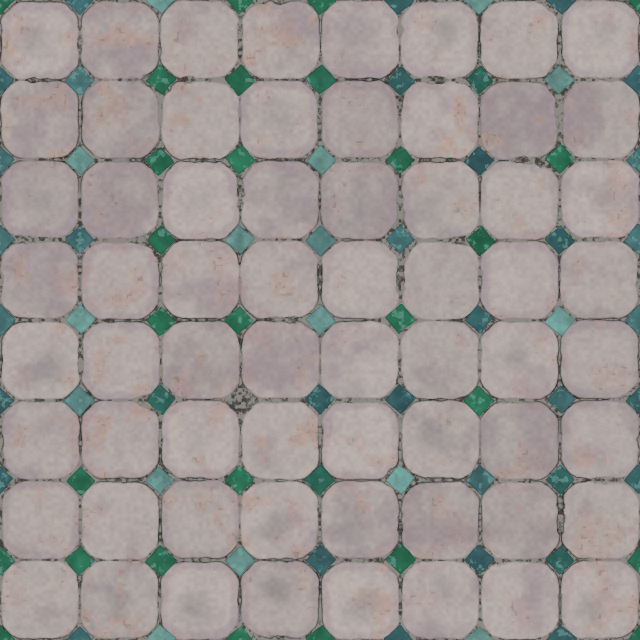
This texture is drawn by a Shadertoy shader. Its source:

```glsl
// Worn floor of pale pink octagonal tiles with small glazed green diamonds at the corners.

const float REPEATS = 8.0;
const vec3 CLAY_LIGHT = vec3(0.695, 0.660, 0.645);
const vec3 CLAY_MAUVE = vec3(0.630, 0.580, 0.595);
const vec3 CLAY_RUST = vec3(0.690, 0.590, 0.550);
const vec3 CLAY_GREY = vec3(0.570, 0.550, 0.555);
const vec3 GROUT = vec3(0.490, 0.480, 0.460);
const vec3 GROUT_DARK = vec3(0.270, 0.260, 0.240);
const vec3 GLAZE_PALE = vec3(0.410, 0.570, 0.550);
const vec3 GLAZE_GREEN = vec3(0.170, 0.420, 0.320);
const vec3 GLAZE_DEEP = vec3(0.220, 0.370, 0.390);

float hash(vec2 p, float seed) {
    vec3 q = fract(vec3(p.xyx) * 0.1031 + seed * 0.1373);
    q += dot(q, q.yzx + 33.33);
    return fract((q.x + q.y) * q.z);
}

// Value noise that wraps after the given number of lattice steps
float noise(vec2 p, float period, float seed) {
    vec2 i = floor(p), f = fract(p);
    f = f * f * (3.0 - 2.0 * f);
    vec2 a = mod(i, period), b = mod(i + 1.0, period);
    return mix(mix(hash(a, seed), hash(vec2(b.x, a.y), seed), f.x),
               mix(hash(vec2(a.x, b.y), seed), hash(b, seed), f.x), f.y);
}

// Layered noise; frequency counts lattice steps per repeat
float fbm(vec2 grid, float frequency, float seed) {
    float sum = 0.0, weight = 0.5;
    for (int k = 0; k < 4; k++) {
        sum += weight * noise(grid * frequency, REPEATS * frequency, seed + float(k));
        frequency *= 2.0;
        weight *= 0.5;
    }
    return sum / 0.9375;
}

float smoothMax(float a, float b, float k) {
    float h = max(k - abs(a - b), 0.0) / k;
    return max(a, b) + h * h * k * 0.25;
}

float octagon(vec2 p, float halfWidth, float cut) {
    p = abs(p);
    float sides = smoothMax(p.x, p.y, 0.03) - halfWidth;
    return smoothMax(sides, (p.x + p.y) * 0.7071 - cut, 0.07);
}

float diamond(vec2 p, float radius) {
    vec2 q = abs(vec2(p.x + p.y, p.x - p.y) * 0.7071) - radius + 0.015;
    return length(max(q, 0.0)) + min(max(q.x, q.y), 0.0) - 0.015;
}

vec2 jitter(vec2 id, float amount, float seed) {
    return (vec2(hash(id, seed), hash(id, seed + 1.0)) - 0.5) * amount;
}

vec3 groutColor(vec2 grid) {
    float grit = fbm(grid, 24.0, 11.0);
    float damp = fbm(grid, 3.0, 17.0);
    return mix(GROUT_DARK, GROUT * 1.12, smoothstep(0.2, 0.6, grit + 0.4 * (damp - 0.5)));
}

vec3 clayColor(vec2 grid, vec2 p, vec2 id, float edge) {
    float cloud = fbm(grid, 3.0, 23.0), grain = fbm(grid, 20.0, 29.0);
    vec3 color = mix(CLAY_MAUVE, CLAY_LIGHT, smoothstep(0.2, 0.7, cloud + 0.35 * (hash(id, 3.0) - 0.35)));
    // Pale worn centre inside a mauve rim, stronger on some tiles
    float centre = smoothstep(0.05, 0.13, -edge + 0.10 * (cloud - 0.5));
    float wear = smoothstep(0.3, 0.9, hash(id, 5.0));
    color = mix(color, mix(CLAY_MAUVE * 1.03, CLAY_LIGHT * 1.02, centre), 0.65 * wear);
    // Rust blooms and grey stains
    float rust = smoothstep(0.52, 0.78, fbm(grid, 4.0, 37.0));
    color = mix(color, CLAY_RUST, rust * (0.25 + 0.5 * hash(id, 7.0)));
    float stain = smoothstep(0.32, 0.0, length(p - jitter(id, 0.25, 9.0)) + 0.3 * (cloud - 0.5));
    color = mix(color, CLAY_GREY, 0.7 * stain * smoothstep(0.5, 1.0, hash(id, 13.0)));
    // Pits, grain and the occasional hairline crack
    float pits = smoothstep(0.78, 0.9, noise(grid * 22.0, REPEATS * 22.0, 41.0));
    color *= 0.97 + 0.12 * (grain - 0.5) + 0.05 * hash(id, 15.0) - 0.10 * pits * rust;
    float crack = abs(p.x + (hash(id, 19.0) - 0.3) * p.y + 0.12 * (cloud - 0.5));
    return mix(color, GROUT_DARK, 0.7 * smoothstep(0.012, 0.003, crack) * step(0.97, hash(id, 21.0)));
}

vec3 glazeColor(vec2 grid, vec2 id) {
    float pick = hash(id, 51.0);
    vec3 color = mix(GLAZE_GREEN, GLAZE_DEEP, smoothstep(0.25, 0.5, pick));
    color = mix(color, GLAZE_PALE, smoothstep(0.5, 0.85, pick));
    float cloud = fbm(grid, 9.0, 53.0);
    color *= 0.82 + 0.36 * cloud + 0.16 * (hash(id, 55.0) - 0.5);
    float scuff = smoothstep(0.58, 0.75, fbm(grid, 13.0, 57.0));
    return mix(color, GLAZE_PALE * 1.15, 0.55 * scuff);
}

void mainImage(out vec4 fragColor, in vec2 fragCoord) {
    vec2 grid = fragCoord / iResolution.xy * REPEATS;
    float blur = 0.8 * REPEATS / iResolution.y;
    float ragged = fbm(grid, 8.0, 61.0) - 0.5;
    float chips = smoothstep(0.60, 0.8, fbm(grid, 2.0, 67.0));

    // Octagonal clay tile filling each cell
    vec2 tileId = floor(grid);
    vec2 p = fract(grid) - 0.5 - jitter(tileId, 0.022, 71.0);
    float tile = octagon(p, 0.484, 0.555) + 0.035 * ragged + 0.06 * chips * (0.4 + ragged);
    vec3 clay = clayColor(grid, p, tileId, tile) * mix(0.88, 1.0, smoothstep(0.0, 0.025, -tile));

    // Glazed diamond on each cell corner, with a few lost
    vec2 corner = floor(grid + 0.5);
    vec2 cornerId = mod(corner, REPEATS);
    vec2 q = grid - corner - jitter(cornerId, 0.03, 73.0);
    float turn = (hash(cornerId, 75.0) - 0.5) * 0.2;
    q = mat2(cos(turn), sin(turn), -sin(turn), cos(turn)) * q;
    float inset = diamond(q, 0.134 + 0.014 * (hash(cornerId, 77.0) - 0.5)) + 0.03 * ragged;
    float present = step(0.03, hash(cornerId, 79.0));
    vec3 glaze = glazeColor(grid, cornerId) * mix(0.8, 1.0, smoothstep(0.0, 0.02, -inset));

    // Grout, darkened in broken lines along the tile edges
    vec3 color = groutColor(grid);
    float gap = smoothstep(0.45, 0.65, fbm(grid, 2.0, 83.0));
    color *= 1.0 - 0.45 * gap * smoothstep(0.022, 0.0, abs(tile));
    color = mix(color, clay, smoothstep(blur, -blur, tile));
    color = mix(color, glaze, present * smoothstep(blur, -blur, inset));
    fragColor = vec4(color, 1.0);
}
```
